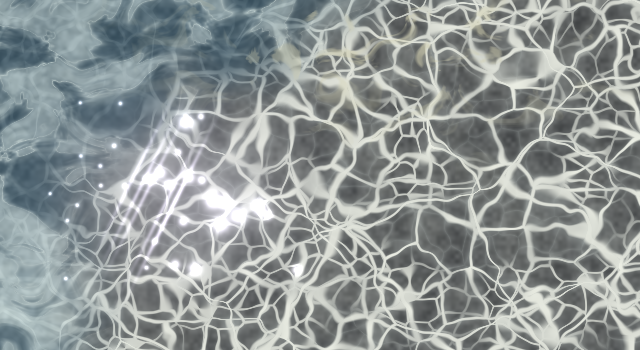
This texture is drawn by a Shadertoy shader. Its source:

```glsl
// Sunlit shallow water: a net of warped cellular caustics over a grey bed,
// fading to teal ripples at the upper left, with a hazy sun glare made of
// scattered soft sparkles and slanted streaks.

vec2 hash22(vec2 p) {
    vec3 q = fract(p.xyx * vec3(0.1031, 0.1030, 0.0973));
    q += dot(q, q.yzx + 33.33);
    return fract((q.xx + q.yz) * q.zy);
}

float noise(vec2 p) {
    vec2 i = floor(p), f = fract(p);
    f = f * f * (3.0 - 2.0 * f);
    float low = mix(hash22(i).x, hash22(i + vec2(1, 0)).x, f.x);
    float high = mix(hash22(i + vec2(0, 1)).x, hash22(i + 1.0).x, f.x);
    return mix(low, high, f.y);
}

vec2 wobble(vec2 p) {
    return vec2(noise(p), noise(p + 37.7)) - 0.5;
}

float fbm(vec2 p) {
    float sum = 0.0, weight = 0.5;
    for (int i = 0; i < 4; i++) {
        sum += weight * noise(p);
        p = mat2(1.6, 1.2, -1.2, 1.6) * p + 11.3;
        weight *= 0.5;
    }
    return sum / 0.9375;
}

// Gap between the two nearest cell points: zero along the cell borders
float cellGap(vec2 p) {
    vec2 cell = floor(p), f = fract(p);
    float nearest = 9.0, second = 9.0;
    for (int y = -1; y <= 1; y++)
    for (int x = -1; x <= 1; x++) {
        vec2 o = vec2(x, y);
        float d = length(o + hash22(cell + o) - f);
        second = min(second, max(nearest, d));
        nearest = min(nearest, d);
    }
    return second - nearest;
}

float thread(float gap, float width) {
    return 1.0 - smoothstep(width * 0.25, width, gap);
}

float bell(vec2 p, vec2 center, vec2 radius) {
    vec2 d = (p - center) / radius;
    return exp(-dot(d, d));
}

// Grey bed crossed by three scales of bright threads
vec3 causticBed(vec2 p) {
    vec2 q = p + 0.055 * wobble(p * 8.0) + 0.022 * wobble(p * 26.0);
    q.y *= 1.12;
    float swell = noise(p * 11.0 + 5.0);
    float large = cellGap(q * 8.0);
    float small = cellGap(q * 14.5 + 7.0);
    float strand = cellGap(q * 3.2 + 2.6);

    vec3 bed = mix(vec3(0.24, 0.25, 0.26), vec3(0.45, 0.46, 0.45), fbm(p * 13.0));
    bed += 0.10 * (noise(p * 75.0) - 0.5);
    float halo = 0.55 * exp(-large * 7.0) + 0.30 * exp(-small * 6.0);
    halo += 0.30 * exp(-strand * 13.0);
    bed = mix(bed, vec3(0.66, 0.69, 0.68), min(halo, 0.8));

    float core = thread(large, mix(0.05, 0.22, swell)) * mix(0.55, 1.0, noise(p * 17.0));
    core = max(core, 0.75 * thread(small, 0.17) * smoothstep(0.3, 0.7, noise(p * 6.0 + 19.0)));
    core = max(core, 0.85 * thread(strand, 0.02 + 0.05 * swell));
    return mix(bed, vec3(0.93, 0.94, 0.90), core);
}

// Teal surface with stretched, slightly tilted crests
vec3 tealRipples(vec2 p, float paleness) {
    vec2 s = mat2(0.95, -0.31, 0.31, 0.95) * p;
    float n = fbm(s * vec2(9.0, 16.0) + 1.8 * wobble(s * 9.0));
    float tone = smoothstep(0.28, 0.74, n) + 0.5 * paleness;
    float crest = exp(-abs(n - 0.54) * 38.0) * noise(p * 14.0 + 3.0);
    vec3 water = mix(vec3(0.22, 0.32, 0.38), vec3(0.59, 0.67, 0.69), tone);
    water += 0.09 * (noise(p * 65.0) - 0.5);
    return mix(water, vec3(0.82, 0.88, 0.87), 0.75 * crest);
}

// Soft round glints, larger near the center of the glare
float sparkles(vec2 p, vec2 center) {
    float sum = 0.0;
    for (int i = 0; i < 34; i++) {
        vec2 a = hash22(vec2(i, 3)), b = hash22(vec2(i, 71));
        vec2 offset = (a + b - 1.0) * vec2(0.40, 0.34);
        float size = mix(0.008, 0.027, b.x * b.x) * (0.6 + 0.7 * exp(-dot(offset, offset) * 40.0));
        float d = length(p - center - offset) / size;
        sum += exp(-d * d) * 1.1 + 0.22 * exp(-d * 0.6);
    }
    return sum;
}

float streaks(vec2 p, vec2 center) {
    vec2 along = normalize(vec2(0.45, 0.9));
    vec2 d = p - center;
    vec2 local = vec2(dot(d, vec2(along.y, -along.x)), dot(d, along));
    float sum = 0.0;
    for (int i = 0; i < 6; i++) {
        vec2 shift = (hash22(vec2(i, 29)) - 0.5) * vec2(0.17, 0.2);
        sum += bell(local, shift, vec2(0.006, 0.17));
    }
    return sum;
}

void mainImage(out vec4 fragColor, in vec2 fragCoord) {
    vec2 p = fragCoord / iResolution.y;
    vec2 glareCenter = vec2(0.50, 0.46);

    // Water zones
    float upperLeft = dot(p - vec2(0.7), vec2(-0.52, 0.85)) + 0.2 * (noise(p * 6.0) - 0.5);
    float calm = max(smoothstep(-0.12, 0.25, upperLeft), 1.0 - smoothstep(0.08, 0.42, p.x));
    float shoal = bell(p, vec2(0.12, 0.13), vec2(0.24, 0.21));
    vec3 color = mix(causticBed(p), tealRipples(p, shoal), 0.88 * calm);

    // Cream reflections near the top
    float cream = smoothstep(0.60, 0.74, fbm(p * vec2(10.0, 15.0) + 2.0 * wobble(p * 12.0)));
    cream *= bell(p, vec2(1.15, 0.9), vec2(0.55, 0.25));
    color = mix(color, vec3(0.82, 0.81, 0.69), 0.65 * cream);

    // Sun glare
    float haze = bell(p, glareCenter, vec2(0.30, 0.25));
    color = mix(color, vec3(0.76, 0.75, 0.80), 0.42 * haze);
    color += vec3(0.30, 0.28, 0.32) * streaks(p, glareCenter - vec2(0.05, 0.0));
    color += vec3(0.62, 0.60, 0.64) * sparkles(p, glareCenter + vec2(0.03, 0.0));

    fragColor = vec4(clamp(color, 0.0, 1.0), 1.0);
}
```
